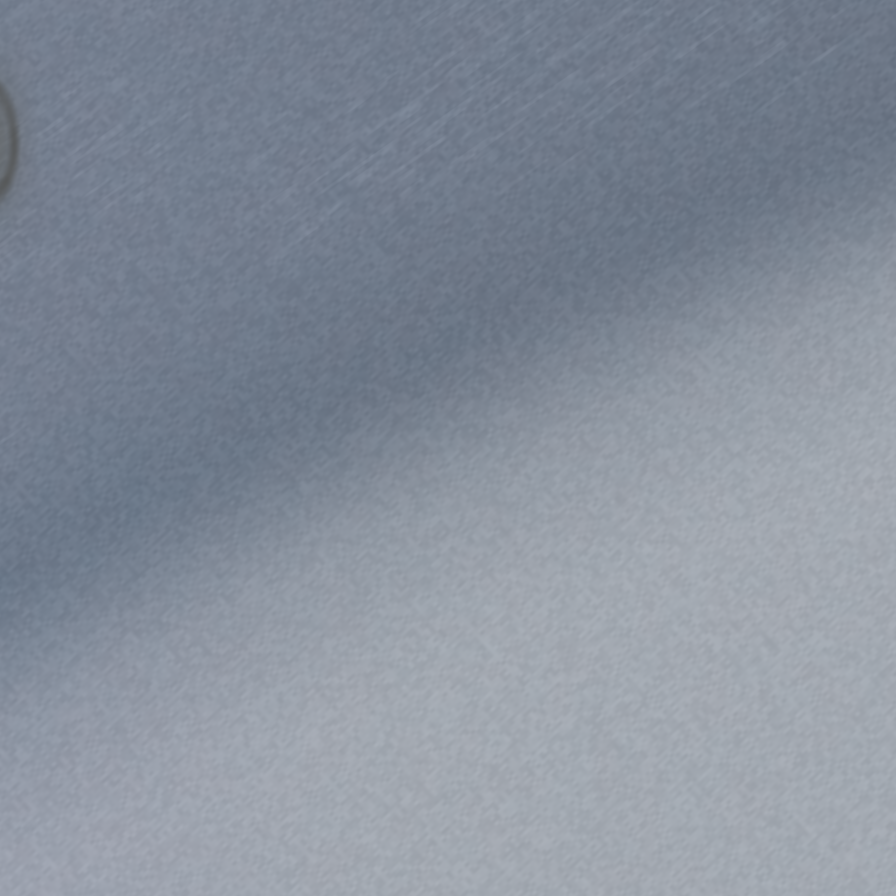
This texture is drawn by a WebGL 1 fragment shader. Its source:

```glsl
precision highp float;
uniform vec2 u_resolution;

float hash(vec2 p) {
  vec3 q = fract(vec3(p.xyx) * 0.1031);
  q += dot(q, q.yzx + 33.33);
  return fract((q.x + q.y) * q.z);
}

float noise(vec2 p) {
  vec2 i = floor(p), f = fract(p);
  f = f * f * (3.0 - 2.0 * f);
  return mix(mix(hash(i), hash(i + vec2(1.0, 0.0)), f.x),
             mix(hash(i + vec2(0.0, 1.0)), hash(i + vec2(1.0, 1.0)), f.x), f.y);
}

vec2 rotate(vec2 p, float angle) {
  float c = cos(angle), s = sin(angle);
  return vec2(c * p.x + s * p.y, c * p.y - s * p.x);
}

// Height above the diagonal fold
float foldHeight(vec2 uv) {
  return uv.y - 0.31 - 0.5 * uv.x - 0.05 * uv.x * (1.0 - uv.x);
}

// Soft gradient between the shaded and the lit side
vec3 sheet(vec2 uv) {
  float fold = foldHeight(uv);
  float light = 0.65 * smoothstep(0.065, -0.15, fold) + 0.35 * smoothstep(-0.06, -0.34, fold);
  float haze = smoothstep(0.0, 0.3, fold) * (1.0 - 0.8 * uv.x);
  float left = 1.0 - smoothstep(0.0, 0.5, uv.x);
  vec3 shade = mix(vec3(0.418, 0.46, 0.52), vec3(0.46, 0.498, 0.563), haze);
  shade += vec3(0.0, 0.01, 0.017) * left * (1.0 - haze);
  vec3 lit = mix(vec3(0.635, 0.66, 0.693), vec3(0.612, 0.634, 0.683), left);
  return mix(shade, lit, light);
}

// Short, faint brushed scratches, only in the shaded part
float scratches(vec2 uv) {
  vec2 p = rotate(uv, 0.61);
  float fine = noise(p * vec2(24.0, 210.0) + 40.0);
  float broken = noise(p * vec2(60.0, 150.0) + 90.0);
  float patches = smoothstep(0.35, 0.8, noise(p * vec2(4.0, 12.0) + 7.0));
  float line = smoothstep(0.5, 0.95, fine) * (0.4 + 0.6 * broken);
  return 0.042 * patches * line * smoothstep(0.04, 0.18, foldHeight(uv));
}

// Mottled grain in two sizes, slightly stretched along a diagonal
float grain(vec2 uv) {
  vec2 p = rotate(uv, 0.75);
  float fine = noise(p * vec2(180.0, 270.0) + 300.0) - 0.5;
  float medium = noise(rotate(uv, 0.4) * vec2(110.0, 150.0) + 130.0) - 0.5;
  return 0.046 * fine + 0.017 * medium;
}

void main() {
  vec2 uv = gl_FragCoord.xy / u_resolution;
  vec3 color = sheet(uv) + scratches(uv) + grain(uv);

  // Faint warm and cool tint variation
  float tint = noise(uv * 40.0 + 60.0) - 0.5;
  color += 0.007 * tint * vec3(1.0, -0.4, -0.5);

  // Brown stain with a blurred, uneven rim at the left edge
  vec2 q = (uv - vec2(-0.012, 0.84)) / vec2(0.028, 0.06);
  float stain = exp(-0.6 * dot(q, q));
  color = mix(color, vec3(0.37, 0.38, 0.37), 0.7 * stain);
  float rim = abs(length(q) - 1.0) * 0.028;
  float wear = 0.3 + 0.5 * noise(uv * 45.0 + 11.0);
  color = mix(color, vec3(0.3, 0.3, 0.29), wear * (1.0 - smoothstep(0.0, 0.009, rim)));

  gl_FragColor = vec4(color, 1.0);
}
```
